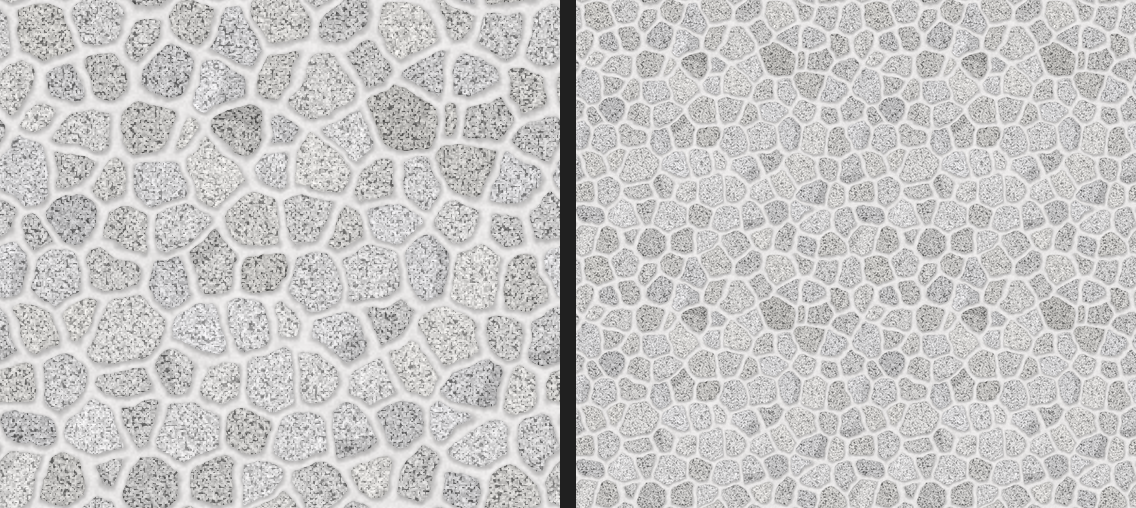
Left: one tile. Right: repeated 2 by 2.
This texture is drawn by a Shadertoy shader. Its source:

```glsl
// Tiling pavement of rounded granite stones set in pale, rough mortar.
// Stones are cells of a weighted Voronoi diagram on a wrapped, staggered grid;
// a smooth minimum of the border distances rounds them, wrapped noise adds grain.

const vec2 GRID = vec2(11.0, 10.0);          // stones across and up; even row count
const vec3 MORTAR = vec3(0.912, 0.906, 0.904);
const vec3 WARM_GREY = vec3(1.0, 0.992, 0.976);
const vec3 COOL_GREY = vec3(0.994, 0.992, 1.0);

vec2 wrapCell(vec2 cell, vec2 period) {
    return floor(mod(cell + 0.5, period));
}

vec3 hash3(vec2 p) {
    vec3 q = fract(p.xyx * vec3(0.1031, 0.1030, 0.0973));
    q += dot(q, q.yxz + 33.33);
    return fract((q.xxy + q.yzz) * q.zyx);
}

// Value noise that repeats over the unit square
float noise(vec2 uv, vec2 period) {
    vec2 p = uv * period;
    vec2 i = floor(p);
    vec2 f = p - i;
    f = f * f * (3.0 - 2.0 * f);
    vec2 lo = wrapCell(i, period) + 3.0;
    vec2 hi = wrapCell(i + 1.0, period) + 3.0;
    float bottom = mix(hash3(lo).x, hash3(vec2(hi.x, lo.y)).x, f.x);
    float top = mix(hash3(vec2(lo.x, hi.y)).x, hash3(hi).x, f.x);
    return mix(bottom, top, f.y);
}

// Stone seed: centre in xy, weight (bigger means a larger stone) in z
vec3 stoneSeed(vec2 cell) {
    vec3 h = hash3(wrapCell(cell, GRID) + 17.0);
    float stagger = 0.25 + 0.5 * mod(cell.y, 2.0);
    vec2 centre = cell + vec2(stagger, 0.5) + (h.xy - 0.5) * vec2(0.72, 0.66);
    return vec3(centre, 0.34 * h.z);
}

float powerDistance(vec2 p, vec3 seed) {
    vec2 d = p - seed.xy;
    return dot(d, d) - seed.z;
}

// Depth inside the nearest stone, negative in the mortar; also gives its cell
float stoneDepth(vec2 p, out vec2 owner) {
    vec2 base = floor(p);
    float nearest = 1e3;
    owner = base;
    for (int y = -2; y <= 2; y++)
    for (int x = -2; x <= 2; x++) {
        vec2 cell = base + vec2(x, y);
        float d = powerDistance(p, stoneSeed(cell));
        if (d < nearest) { nearest = d; owner = cell; }
    }
    vec3 own = stoneSeed(owner);
    vec3 h = hash3(wrapCell(owner, GRID) + 53.0);
    float rounding = mix(0.025, 0.065, h.x);
    float inset = mix(0.07, 0.115, h.y);
    float sum = 0.0;
    for (int y = -2; y <= 2; y++)
    for (int x = -2; x <= 2; x++) {
        if (x == 0 && y == 0) continue;
        vec3 other = stoneSeed(owner + vec2(x, y));
        float gap = max(length(other.xy - own.xy), 0.05);
        float border = (powerDistance(p, other) - nearest) / (2.0 * gap);
        sum += exp(-border / rounding);
    }
    return -rounding * log(sum) - inset;
}

// Small wobble that roughens the stone outlines
vec2 wobble(vec2 uv) {
    vec2 broad = vec2(noise(uv, GRID * 3.0), noise(uv + 0.37, GRID * 3.0)) - 0.5;
    vec2 small = vec2(noise(uv, GRID * 9.0), noise(uv + 0.61, GRID * 9.0)) - 0.5;
    return 0.13 * broad + 0.04 * small;
}

vec3 mortarColour(vec2 uv) {
    float clouds = noise(uv, GRID * 2.0) - 0.5;
    float bumps = noise(uv, GRID * 10.0) - 0.5;
    float grit = noise(uv, GRID * 24.0) - 0.5;
    return MORTAR + 0.025 * clouds + 0.035 * bumps + 0.045 * grit;
}

vec3 graniteColour(vec2 uv, vec2 p, vec2 owner) {
    vec3 h = hash3(wrapCell(owner, GRID) + 91.0);
    float fine = noise(uv, GRID * 31.0) - 0.5;
    float coarse = noise(uv + 0.29, GRID * 17.0) - 0.5;
    float specks = smoothstep(0.58, 0.9, noise(uv + 0.53, GRID * 27.0));
    float tone = mix(0.745, 0.865, sqrt(h.x));
    tone += 0.24 * fine + 0.09 * coarse - mix(0.36, 0.24, h.x) * specks;

    // A few stones carry a darker, straight-edged patch
    float angle = 6.2832 * h.y;
    float side = dot(p - stoneSeed(owner).xy, vec2(cos(angle), sin(angle)));
    tone -= 0.08 * step(0.9, h.z) * smoothstep(0.14, 0.17, side);
    return tone * mix(WARM_GREY, COOL_GREY, h.y);
}

void mainImage(out vec4 fragColor, in vec2 fragCoord) {
    vec2 uv = fragCoord / iResolution.xy;
    vec2 p = uv * GRID + wobble(uv);
    float pixel = GRID.y / iResolution.y;

    vec2 owner, shadowOwner;
    float depth = stoneDepth(p, owner);
    float shadowDepth = stoneDepth(p + vec2(-0.012, 0.035), shadowOwner);

    // Soft contact shadow, mostly below each stone
    float shadow = smoothstep(-0.085, 0.03, shadowDepth);
    vec3 mortar = mortarColour(uv) * (1.0 - 0.2 * shadow);

    // Stone face with a slightly darker rim
    float rim = 1.0 - smoothstep(0.0, 0.055, depth);
    vec3 granite = graniteColour(uv, p, owner) - 0.065 * rim;

    float cover = smoothstep(-0.7 * pixel, 0.7 * pixel, depth);
    fragColor = vec4(clamp(mix(mortar, granite, cover), 0.0, 1.0), 1.0);
}
```
